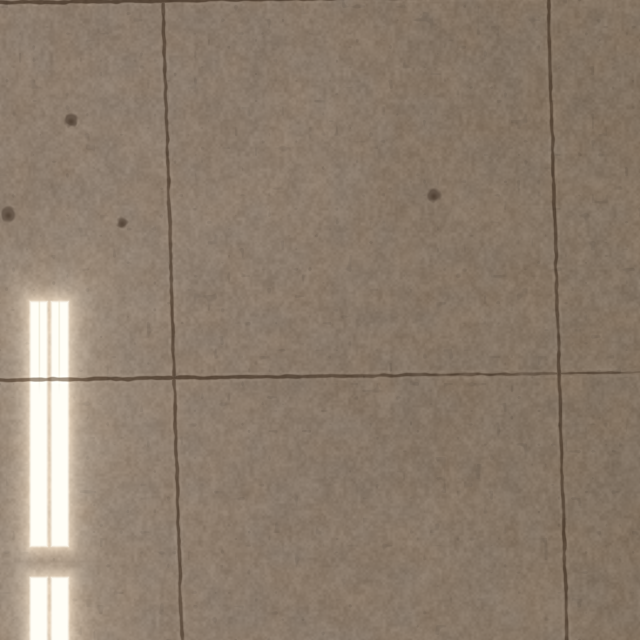
A WebGL 2 fragment shader for this texture:

```glsl
#version 300 es
precision highp float;
// Polished beige floor tiles with thin worn grout, a few dark stains and the
// reflection of a twin-tube lamp. A slightly skewed grid gives the joints,
// value noise gives the speckle, and box distances give the lamp and its glow.
uniform vec2 u_resolution;
out vec4 fragColor;

float hash(vec2 p) {
    vec3 q = fract(p.xyx * vec3(0.1031, 0.103, 0.0973));
    q += dot(q, q.yzx + 33.33);
    return fract((q.x + q.y) * q.z);
}

float noise(vec2 p) {
    vec2 i = floor(p), f = fract(p);
    f = f * f * (3.0 - 2.0 * f);
    return mix(mix(hash(i), hash(i + vec2(1, 0)), f.x),
               mix(hash(i + vec2(0, 1)), hash(i + vec2(1, 1)), f.x), f.y);
}

float boxDistance(vec2 p, vec2 halfSize) {
    vec2 d = abs(p) - halfSize;
    return length(max(d, 0.0)) + min(max(d.x, d.y), 0.0);
}

// Soft-edged coverage of the inside of a distance field
float cover(float d, float blur) {
    return 1.0 - smoothstep(-blur, blur, d);
}

void main() {
    vec2 p = gl_FragCoord.xy / u_resolution;
    float edge = max(0.0015, 0.8 / min(u_resolution.x, u_resolution.y));

    // Stone: broad shading, cloudy mottling and fine grain
    vec3 color = mix(vec3(0.545, 0.482, 0.422), vec3(0.515, 0.452, 0.385),
                     smoothstep(0.2, 1.1, p.x));
    color += 0.02 * (noise(p * 6.0 + 3.0) - 0.5);
    color += 0.025 * (noise(p * 45.0 + 11.0) - 0.5);
    color += 0.045 * (noise(p * vec2(150.0, 120.0)) - 0.5);
    color += 0.035 * (noise(p * 260.0 + 70.0) - 0.5);
    color += vec3(0.012, 0.0, -0.012) * (noise(p * 30.0 + 40.0) - 0.5);

    // Sparse small pits
    float pit = smoothstep(0.86, 0.97, noise(p * 95.0 + 21.0));
    color *= 1.0 - 0.07 * pit;

    // Stains: position and radius
    vec3 stains[4] = vec3[4](vec3(0.111, 0.812, 0.0098), vec3(0.013, 0.665, 0.0108),
                             vec3(0.191, 0.652, 0.0078), vec3(0.678, 0.695, 0.0100));
    for (int i = 0; i < 4; i++) {
        vec2 offset = p - stains[i].xy;
        float wobble = 0.003 * (noise(p * 170.0) - 0.5);
        float stain = cover(length(offset) - stains[i].z + wobble, 0.003);
        float core = cover(length(offset + vec2(0.0, 0.002)) - 0.004, 0.004);
        color = mix(color, vec3(0.37, 0.31, 0.26) - 0.09 * core, 0.85 * stain);
    }
    // Faint dried ring
    float ring = abs(length(p - vec2(0.107, 0.707)) - 0.025);
    color -= 0.025 * cover(ring - 0.003, 0.005);

    // Lamp reflection: two fittings, each with a mirrored pair of tubes
    float fitting = 1.0, tubes = 1.0;
    for (int i = 0; i < 2; i++) {
        vec2 q = p - (i == 0 ? vec2(0.077, 0.3375) : vec2(0.077, -0.05));
        float halfLength = i == 0 ? 0.1915 : 0.148;
        fitting = min(fitting, boxDistance(q, vec2(0.030, halfLength)));
        tubes = min(tubes, boxDistance(vec2(abs(q.x) - 0.0165, q.y),
                                       vec2(0.0135, halfLength)));
    }
    float away = max(fitting, 0.0);
    color += vec3(0.26, 0.255, 0.235) * exp(-away / 0.017);
    color += vec3(0.075, 0.073, 0.065) * exp(-away / 0.10);
    color = mix(color, vec3(1.0, 0.995, 0.965), cover(tubes, 0.0028));
    // Thin dim streak inside each tube of the upper part
    float streak = cover(abs(abs(p.x - 0.077) - 0.0155) - 0.0008, 0.002);
    color -= vec3(0.06, 0.08, 0.13) * streak * cover(tubes, 0.002)
           * smoothstep(0.38, 0.43, p.y);

    // Grout: skewed grid, distances measured in canvas units
    vec2 tileSize = vec2(0.602, 0.590);
    vec2 grid = vec2(p.x + 0.0293 * p.y - 0.2840, p.y - 0.012 * p.x - 0.406);
    grid += 0.0022 * (vec2(noise(p * vec2(7.0, 60.0)), noise(p * vec2(60.0, 7.0))) - 0.5);
    vec2 joint = abs(grid - tileSize * round(grid / tileSize));
    float fade = smoothstep(0.25, 0.95, p.x);
    vec2 halfWidth = vec2(0.0024, mix(0.0029, 0.0018, fade));
    halfWidth += 0.0014 * (vec2(noise(p.yx * 110.0), noise(p * 110.0)) - 0.5);
    vec2 line = 1.0 - smoothstep(halfWidth - edge, halfWidth + edge, joint);
    line.x *= mix(0.75, 1.0, noise(p * vec2(9.0, 70.0) + 5.0));
    line.y *= mix(1.0, 0.35 + 0.65 * noise(p * vec2(55.0, 9.0)), fade);
    float grout = max(line.x, line.y);

    // Pale chipped lip beside the joints
    vec2 lip = 1.0 - smoothstep(0.0, 0.003, abs(joint - 0.0055));
    color += 0.03 * max(lip.x, lip.y) * noise(p * 130.0 + 9.0) * (1.0 - grout);
    color = mix(color, color * vec3(0.63, 0.58, 0.53), grout);

    fragColor = vec4(clamp(color, 0.0, 1.0), 1.0);
}
```
